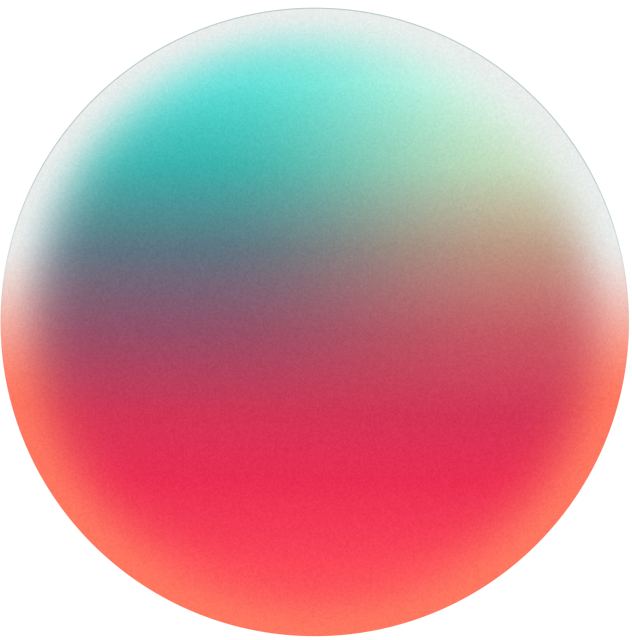
A WebGL 2 fragment shader for this background:

```glsl
#version 300 es
precision highp float;
// A soft grainy sphere fading from teal and mint through crimson to a coral rim, on white.
uniform vec2 u_resolution;
out vec4 fragColor;

// Sine-free hash, 0 to 1
float hash(vec2 p) {
    vec3 q = fract(p.xyx * 0.1031);
    q += dot(q, q.yzx + 33.33);
    return fract((q.x + q.y) * q.z);
}

// Smoothly interpolated value noise
float noise(vec2 p) {
    vec2 i = floor(p), f = fract(p);
    f = f * f * (3.0 - 2.0 * f);
    return mix(mix(hash(i), hash(i + vec2(1, 0)), f.x),
               mix(hash(i + vec2(0, 1)), hash(i + vec2(1, 1)), f.x), f.y);
}

float ramp(float from, float to, float x) {
    return clamp((x - from) / (to - from), 0.0, 1.0);
}

// Body colour: cool tones vary sideways, warm tones only with depth
vec3 bodyColor(float x, float depth) {
    float side = smoothstep(-0.20, 0.34, x);
    vec3 crown = mix(vec3(0.31, 0.87, 0.84), vec3(0.80, 0.97, 0.88), side);
    vec3 upper = mix(vec3(0.23, 0.70, 0.68), vec3(0.77, 0.86, 0.73), side);
    vec3 haze  = mix(vec3(0.37, 0.46, 0.51), vec3(0.74, 0.59, 0.51), side);
    vec3 dusk  = mix(vec3(0.59, 0.31, 0.41), vec3(0.78, 0.35, 0.39), side);
    vec3 color = mix(crown, upper, ramp(0.13, 0.26, depth));
    color = mix(color, haze, ramp(0.26, 0.39, depth));
    color = mix(color, dusk, ramp(0.39, 0.52, depth));
    color = mix(color, vec3(0.835, 0.205, 0.335), ramp(0.52, 0.65, depth));
    color = mix(color, vec3(0.92, 0.18, 0.325), ramp(0.65, 0.75, depth));
    return mix(color, vec3(0.985, 0.265, 0.345), ramp(0.75, 0.88, depth));
}

void main() {
    vec2 p = (gl_FragCoord.xy - 0.5 * u_resolution) / u_resolution.y;
    float pixel = 1.0 / u_resolution.y;
    float depth = 0.5 - p.y;
    float inside = 0.491 - length(p - vec2(-0.002, -0.003));

    // Glowing rim, pale above and coral below
    vec3 rim = mix(vec3(0.915, 0.93, 0.925), vec3(1.0, 0.465, 0.375),
                   smoothstep(0.36, 0.64, depth));
    float glow = exp(-pow(max(inside, 0.0) / 0.07, 2.0));
    vec3 color = mix(bodyColor(p.x, depth), rim, glow);

    // Fine film grain
    vec2 cell = (p + 1.0) * 512.0;
    color += 0.03 * (noise(cell) - 0.5) + 0.02 * (noise(cell * 0.6 + 71.0) - 0.5);

    // Faint grey-teal outline on the upper half
    float outline = smoothstep(0.003, 0.0, abs(inside)) * smoothstep(0.55, 0.2, depth);
    color = mix(color, vec3(0.50, 0.63, 0.63), 0.5 * outline);

    float disc = smoothstep(-0.75 * pixel, 0.75 * pixel, inside);
    fragColor = vec4(mix(vec3(1.0), color, disc), 1.0);
}
```
